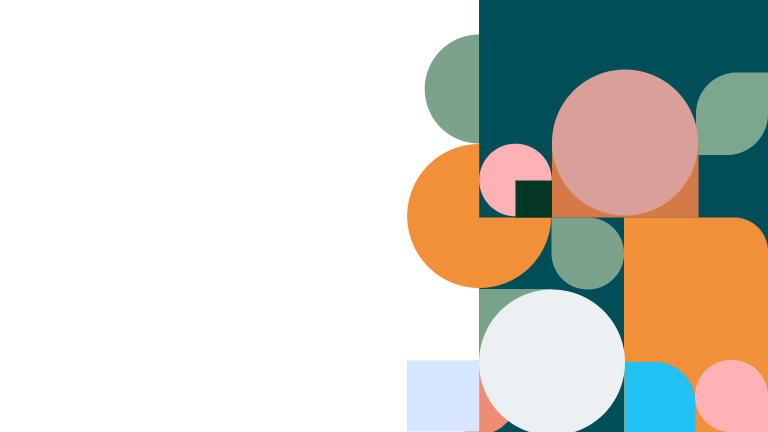
Give the GLSL for this background, as a Shadertoy shader.

```glsl
// Flat geometric mosaic of circles, leaves and rounded tiles on the right of a white field.
#define ROWS 6.0
#define TEAL vec3(0.0, 0.31, 0.345)
#define GREEN vec3(0.482, 0.637, 0.545)
#define ORANGE vec3(0.945, 0.565, 0.22)
#define PINK vec3(1.0, 0.70, 0.71)
#define RUST vec3(0.835, 0.475, 0.275)
#define MAUVE vec3(0.855, 0.625, 0.595)
#define FOREST vec3(0.01, 0.21, 0.14)
#define SALMON vec3(0.94, 0.55, 0.455)
#define PEARL vec3(0.925, 0.94, 0.953)
#define ICE vec3(0.84, 0.90, 1.0)
#define CYAN vec3(0.133, 0.757, 0.953)

const vec4 SQUARE = vec4(0.0);
const float RIGHT = 4.011; // right canvas edge, in cells from the panel's left side

vec2 cell;        // current position in grid cells
float pixelSize;  // one pixel in grid cells
vec3 canvas;      // colour built up layer by layer

void paint(float dist, vec3 color) {
    canvas = mix(canvas, color, clamp(0.5 - dist / pixelSize, 0.0, 1.0));
}

void disc(vec2 center, float radius, vec3 color) {
    paint(length(cell - center) - radius, color);
}

// Box with its own radius per corner: top left, top right, bottom right, bottom left
void tile(vec2 low, vec2 high, vec4 radii, vec3 color) {
    vec2 p = cell - 0.5 * (low + high);
    vec2 side = p.x < 0.0 ? radii.xw : radii.yz;
    float r = p.y > 0.0 ? side.x : side.y;
    vec2 q = abs(p) - 0.5 * (high - low) + r;
    paint(length(max(q, 0.0)) + min(max(q.x, q.y), 0.0) - r, color);
}

void mainImage(out vec4 fragColor, in vec2 fragCoord) {
    pixelSize = ROWS / iResolution.y;
    cell = vec2(fragCoord.x - iResolution.x, fragCoord.y) * pixelSize + vec2(RIGHT, 0.0);
    canvas = vec3(1.0);

    // Panel with the half disc and three-quarter disc on its left side
    disc(vec2(0.0, 4.764), 0.757, GREEN);
    tile(vec2(0.0), vec2(RIGHT, ROWS), SQUARE, TEAL);
    disc(vec2(0.0, 3.0), 1.0, ORANGE);
    tile(vec2(0.0, 2.979), vec2(RIGHT, ROWS), SQUARE, TEAL);

    // Upper rows
    disc(vec2(0.504, 3.5), 0.504, PINK);
    tile(vec2(0.504, 2.979), vec2(1.011, 3.493), SQUARE, FOREST);
    tile(vec2(3.011, 3.847), vec2(RIGHT, 4.993), vec4(0.57, 0.0, 0.57, 0.0), GREEN * 1.02);
    tile(vec2(1.011, 2.979), vec2(3.046, 4.014), SQUARE, RUST);
    disc(vec2(2.025, 4.02), 1.014, MAUVE);

    // Middle row
    tile(vec2(1.004, 1.98), vec2(2.011, 2.979), vec4(0.0, 0.5, 0.5, 0.5), GREEN);
    tile(vec2(2.011, 0.0), vec2(RIGHT, 2.979), vec4(0.0, 0.47, 0.0, 0.0), ORANGE);

    // Lower rows
    tile(vec2(0.0, 0.986), vec2(1.011, 1.986), SQUARE, GREEN);
    disc(vec2(0.005, 0.48), 0.515, SALMON);
    tile(vec2(-1.003, 0.007), vec2(0.0, 0.993), SQUARE, ICE);
    tile(vec2(2.011, 0.0), vec2(2.03, 0.972), SQUARE, GREEN);
    disc(vec2(1.011, 0.965), 1.014, PEARL);
    tile(vec2(2.025, 0.0), vec2(3.0, 0.972), vec4(0.0, 0.556, 0.0, 0.0), CYAN);
    tile(vec2(2.997, 0.0), vec2(RIGHT, 1.0), vec4(0.5, 0.5, 0.0, 0.5), PINK);

    fragColor = vec4(canvas, 1.0);
}
```
